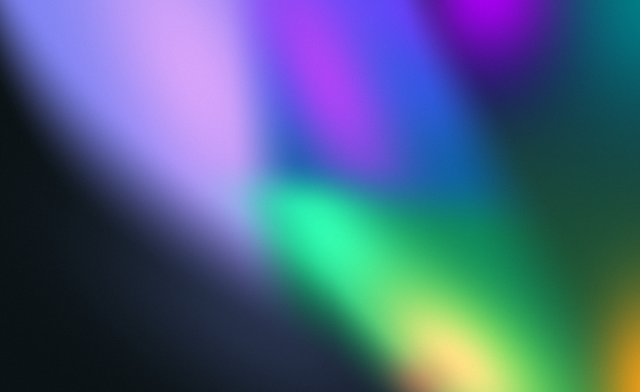
Reproduce this background procedurally as a WebGL 2 fragment shader.

```glsl
#version 300 es
precision highp float;
// Blurred diagonal beams of violet, blue, green and amber light over a dark ground.

uniform vec2 u_resolution;
out vec4 outColor;

// Ground and right-hand field
const vec3 SHADOW      = vec3(0.04, 0.07, 0.08);
const vec3 SLATE       = vec3(0.15, 0.19, 0.29);
const vec3 FIELD_LOW   = vec3(0.11, 0.33, 0.20);
const vec3 FIELD_HIGH  = vec3(0.07, 0.18, 0.28);
const vec3 TEAL        = vec3(0.00, 0.50, 0.53);
const vec3 INDIGO      = vec3(0.08, 0.08, 0.40);
const vec3 VIOLET      = vec3(0.65, 0.00, 0.95);

// Main beam, from bottom to top
const vec3 BEAM_GREEN  = vec3(0.04, 0.52, 0.36);
const vec3 BEAM_OCEAN  = vec3(0.05, 0.38, 0.65);
const vec3 BEAM_BLUE   = vec3(0.17, 0.36, 0.88);
const vec3 BEAM_IRIS   = vec3(0.35, 0.30, 0.97);

// Coloured glows within the beam
const vec3 PERIWINKLE  = vec3(0.48, 0.51, 0.95);
const vec3 ORCHID      = vec3(0.84, 0.64, 0.98);
const vec3 PURPLE      = vec3(0.67, 0.27, 0.96);
const vec3 MINT        = vec3(0.17, 1.00, 0.74);
const vec3 LIME        = vec3(0.36, 0.88, 0.33);
const vec3 CREAM       = vec3(1.00, 0.92, 0.53);
const vec3 CORAL       = vec3(0.90, 0.50, 0.38);
const vec3 AMBER       = vec3(0.92, 0.62, 0.10);

const float GRAIN = 0.012;
const float GRAIN_CELLS = 400.0;

// Soft elliptical falloff, its long axis turned by angle
float glow(vec2 p, vec2 center, float angle, vec2 radii) {
  vec2 d = p - center;
  float c = cos(angle), s = sin(angle);
  vec2 q = vec2(c * d.x + s * d.y, c * d.y - s * d.x) / radii;
  return exp(-dot(q, q));
}

float hash(vec2 p) {
  vec3 q = fract(vec3(p.xyx) * 0.1031);
  q += dot(q, q.yzx + 33.33);
  return fract((q.x + q.y) * q.z);
}

vec3 rightField(vec2 p) {
  vec3 color = mix(FIELD_LOW, FIELD_HIGH, smoothstep(0.2, 1.0, p.y));
  color = mix(color, TEAL, glow(p, vec2(1.68, 1.02), 0.0, vec2(0.25, 0.30)));
  return mix(color, INDIGO, 0.7 * glow(p, vec2(1.24, 0.86), 0.0, vec2(0.16)));
}

vec3 beamColor(float y) {
  vec3 color = mix(BEAM_GREEN, BEAM_OCEAN, smoothstep(0.38, 0.58, y));
  color = mix(color, BEAM_BLUE, smoothstep(0.55, 0.80, y));
  return mix(color, BEAM_IRIS, smoothstep(0.76, 1.0, y));
}

vec3 lavender(vec2 p) {
  return mix(PERIWINKLE, ORCHID, glow(p, vec2(0.50, 0.81), -1.15, vec2(0.50, 0.20)));
}

// Lit side of the curved lower-left boundary
float lightMask(vec2 p) {
  float edge = 0.69 - 0.6 * p.x + 0.26 * exp(-6.0 * p.x) - 0.4 * max(p.x - 0.85, 0.0);
  float width = mix(0.20, 0.12, clamp(p.x, 0.0, 1.0));
  return smoothstep(-width, width, p.y - edge);
}

void main() {
  // Unit is the canvas height
  vec2 p = gl_FragCoord.xy / u_resolution.y;
  float depth = 1.0 - p.y;

  // Field and beam with its slanted right edge
  float beamEdge = 1.07 + 0.43 * depth;
  float softness = 0.06 + 0.12 * depth;
  float beam = 1.0 - smoothstep(-softness, softness, p.x - beamEdge);
  vec3 color = mix(rightField(p), beamColor(p.y), beam);
  color = mix(color, VIOLET, glow(p, vec2(1.245, 1.03), 0.0, vec2(0.16, 0.18)));

  // Upper lavender and purple light
  float leftSide = 1.0 - smoothstep(-0.10, 0.10, p.x + 0.06 * p.y - 0.72);
  color = mix(color, lavender(p), leftSide);
  float purpleFade = smoothstep(0.42, 0.60, p.y);
  color = mix(color, PURPLE, purpleFade * glow(p, vec2(0.83, 0.81), -1.13, vec2(0.36, 0.12)));

  // Lower green and yellow light
  float mintFade = 1.0 - smoothstep(0.46, 0.61, p.y);
  color = mix(color, MINT, mintFade * glow(p, vec2(0.85, 0.39), -0.80, vec2(0.30, 0.12)));
  color = mix(color, LIME, glow(p, vec2(1.21, 0.09), -0.70, vec2(0.33, 0.15)));
  color = mix(color, CREAM, glow(p, vec2(1.17, 0.075), -0.75, vec2(0.21, 0.10)));
  color = mix(color, CORAL, 0.7 * glow(p, vec2(1.06, 0.01), 0.0, vec2(0.10, 0.08)));

  // Dark corner, then the amber glow at the right
  vec3 ground = mix(SHADOW, SLATE, glow(p, vec2(0.66, 0.18), -0.55, vec2(0.45, 0.20)));
  color = mix(ground, color, lightMask(p));
  color = mix(color, AMBER, glow(p, vec2(1.66, 0.0), 0.0, vec2(0.13, 0.24)));

  color += GRAIN * (hash(floor(p * GRAIN_CELLS)) - 0.5);
  outColor = vec4(clamp(color, 0.0, 1.0), 1.0);
}
```
